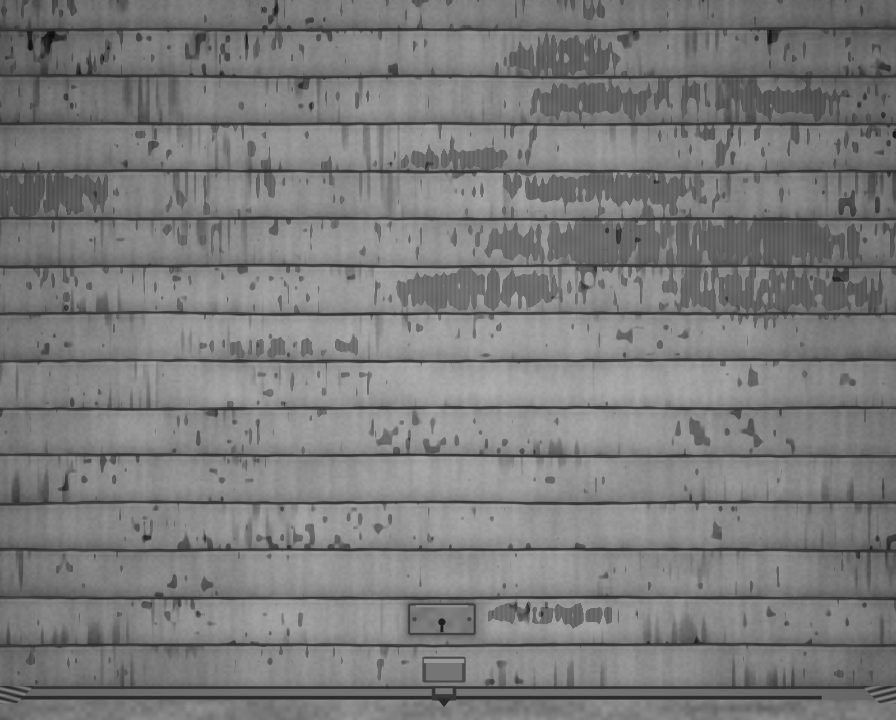
This texture is drawn by a Shadertoy shader. Its source:

```glsl
// Weathered grey roller shutter: horizontal slats, peeling paint, lock plate and floor strip.

float hash(vec2 p) {
    vec3 q = fract(p.xyx * vec3(0.1031, 0.1030, 0.0973));
    q += dot(q, q.yzx + 33.33);
    return fract((q.x + q.y) * q.z);
}

float noise(vec2 p) {
    vec2 i = floor(p), f = fract(p);
    f = f * f * (3.0 - 2.0 * f);
    return mix(mix(hash(i), hash(i + vec2(1, 0)), f.x),
               mix(hash(i + vec2(0, 1)), hash(i + vec2(1, 1)), f.x), f.y);
}

float box(vec2 p, vec2 halfSize, float radius) {
    vec2 d = abs(p) - halfSize + radius;
    return length(max(d, 0.0)) + min(max(d.x, d.y), 0.0) - radius;
}

// Antialiased coverage of a signed distance
float fill(float d) {
    float px = 0.8 / iResolution.y;
    return 1.0 - smoothstep(-px, px, d);
}

// Large bare areas: centre xy, radii zw
const vec4 barePatches[11] = vec4[11](
    vec4(0.94, 0.340, 0.32, 0.032), vec4(0.67, 0.402, 0.14, 0.027),
    vec4(1.08, 0.405, 0.16, 0.031), vec4(0.39, 0.483, 0.11, 0.014),
    vec4(0.06, 0.267, 0.09, 0.028), vec4(0.78, 0.077, 0.07, 0.026),
    vec4(0.80, 0.139, 0.09, 0.025), vec4(0.64, 0.222, 0.09, 0.014),
    vec4(0.83, 0.262, 0.14, 0.020), vec4(0.76, 0.855, 0.10, 0.016),
    vec4(1.10, 0.143, 0.06, 0.020));

float bareness(vec2 p) {
    float m = 0.0;
    for (int i = 0; i < 11; i++) {
        vec2 e = abs(p - barePatches[i].xy) / barePatches[i].zw;
        m = max(m, 1.0 - smoothstep(0.45, 1.4, pow(dot(e * e, e), 0.333)));
    }
    return m;
}

float slats(vec2 p, float light) {
    float bend = 0.003 * (noise(vec2(p.x * 5.0, floor(p.y * 15.0))) - 0.5);
    float r = (p.y + bend - 0.0405) / 0.0658;
    float row = floor(r), f = fract(r);
    vec2 q = p + vec2(row * 3.7 + 9.0, 1.0);

    // Paint with cloudy stains and drips
    float paint = light + 0.035 * (hash(vec2(row, 4.0)) - 0.5);
    paint += 0.07 * (noise(q * vec2(9, 22)) - 0.5) + 0.05 * (noise(q * vec2(130, 14)) - 0.5);
    paint += 0.035 * (noise(q * 240.0) - 0.5);
    paint -= 0.07 * smoothstep(0.62, 1.0, f) + 0.03 * (1.0 - smoothstep(0.05, 0.3, f));
    float drip = noise(q * vec2(170, 16)) * noise(q * vec2(11, 19));
    paint -= 0.13 * smoothstep(0.42, 0.75, drip);

    // Paint flaked off in vertical streaks, mostly on the upper slats
    float wear = 0.5 * noise(q * vec2(190, 48)) + 0.27 * noise(q * vec2(55, 75))
               + 0.23 * noise(q * vec2(8, 16));
    wear += 0.42 * bareness(p) + 0.075 * (1.0 - smoothstep(0.35, 0.56, p.y));
    wear += 0.05 * (0.5 - f);
    float bare = smoothstep(0.76, 0.81, wear);
    float ribs = 0.5 + 0.5 * cos(p.x * 980.0);
    float metal = light * 0.62 + 0.045 * ribs + 0.04 * (noise(q * 60.0) - 0.5);
    float shade = mix(paint, metal, bare * 0.9);

    // Dark rust specks
    float speck = noise(q * vec2(120, 75)) * noise(q * vec2(15, 21));
    shade -= 0.2 * smoothstep(0.58, 0.7, speck);

    // Seam with grime above and a worn lip below
    float fromSeam = (f < 0.5 ? f : f - 1.0) * 0.0658;
    float grime = noise(q * vec2(60, 4));
    shade -= 0.12 * grime * exp(-abs(fromSeam) * 260.0);
    shade += 0.04 * fill(abs(fromSeam - 0.0045) - 0.0012);
    float seam = fill(abs(fromSeam) - 0.0013 - 0.0011 * grime);
    return mix(shade, 0.17 + 0.08 * noise(q * vec2(22, 5)), seam * 0.92);
}

void mainImage(out vec4 fragColor, in vec2 fragCoord) {
    // Height units, y measured down from the top
    vec2 uv = fragCoord / iResolution.xy;
    vec2 p = vec2(uv.x * 1.243, 1.0 - uv.y);
    vec2 off = vec2(uv.x - 0.5, p.y - 0.56);
    float light = 0.63 - 0.58 * off.x * off.x - 0.42 * off.y * off.y;
    float shade = slats(p, light);

    // Bottom rail, floor and side guides
    float ground = 0.45 + 0.13 * noise(p * vec2(14, 60)) + 0.08 * (noise(p * 130.0) - 0.5);
    ground -= 0.3 * off.x * off.x;
    shade = mix(shade, 0.46 - 0.3 * off.x * off.x, fill(0.957 - p.y));
    shade = mix(shade, ground, fill(0.972 - p.y));
    shade = mix(shade, 0.2, fill(abs(p.y - 0.955) - 0.0018));
    shade = mix(shade, 0.17, fill(box(p - vec2(0.56, 0.969), vec2(0.58, 0.0025), 0.0)));
    vec2 side = vec2(min(p.x, 1.243 - p.x), p.y - 0.965);
    float guide = fill(box(side, vec2(0.035 - side.y, 0.012), 0.002));
    shade = mix(shade, 0.34 + 0.2 * cos((side.y - side.x * 0.25) * 700.0), guide * 0.8);

    // Lock plate with screws and keyhole
    vec2 k = p - vec2(0.613, 0.860);
    float plate = box(k, vec2(0.047, 0.022), 0.004);
    shade *= 1.0 - 0.3 * exp(-max(plate, 0.0) * 150.0);
    shade = mix(shade, 0.25, fill(plate));
    shade = mix(shade, 0.43 + 0.07 * noise(p * 90.0), fill(plate + 0.003));
    shade = mix(shade, 0.56, fill(box(k + vec2(0, 0.018), vec2(0.036, 0.0015), 0.0)));
    shade = mix(shade, 0.28, fill(length(vec2(abs(k.x) - 0.038, k.y)) - 0.003));
    float keyhole = min(length(k - vec2(0, 0.004)) - 0.005, box(k - vec2(0, 0.01), vec2(0.002, 0.008), 0.0));
    shade = mix(shade, 0.12, fill(keyhole));

    // Pull handle and floor bolt
    vec2 h = p - vec2(0.616, 0.930);
    shade = mix(shade, 0.29, fill(box(h, vec2(0.030, 0.018), 0.003)));
    shade = mix(shade, 0.46, fill(box(h - vec2(0, 0.003), vec2(0.025, 0.012), 0.002)));
    shade = mix(shade, 0.60, fill(box(h + vec2(0, 0.012), vec2(0.028, 0.003), 0.001)));
    shade = mix(shade, 0.22, fill(box(h - vec2(0, 0.033), vec2(0.017, 0.010), 0.002)));
    shade = mix(shade, 0.47, fill(box(h - vec2(0, 0.030), vec2(0.012, 0.004), 0.001)));
    shade = mix(shade, 0.16, fill(max(abs(h.x) + (h.y - 0.052) * 0.8, 0.04 - h.y)));

    fragColor = vec4(vec3(clamp(shade, 0.0, 1.0)), 1.0);
}
```
